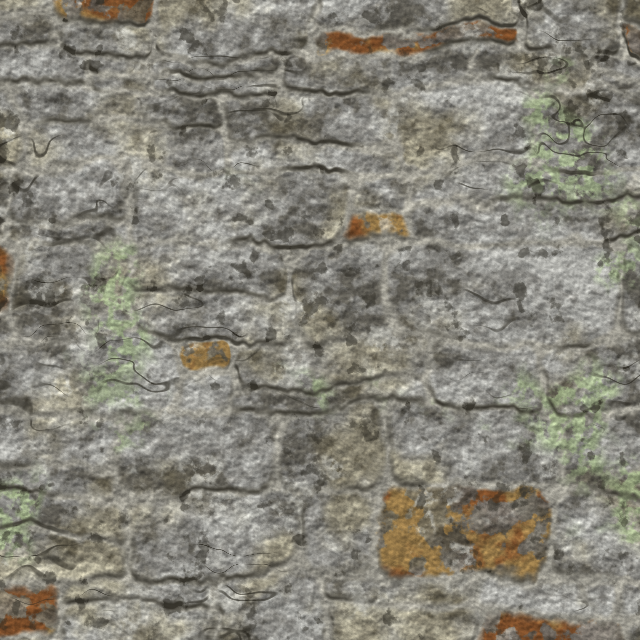
Write a WebGL 1 fragment shader that draws this texture.

```glsl
precision highp float;
uniform vec2 u_resolution;

const vec3 SHADOW = vec3(0.17, 0.16, 0.13);
const vec3 DARK_GREY = vec3(0.36, 0.35, 0.32);
const vec3 MID_GREY = vec3(0.51, 0.505, 0.485);
const vec3 PALE_GREY = vec3(0.67, 0.67, 0.65);
const vec3 MORTAR = vec3(0.60, 0.59, 0.55);
const vec3 OCHRE = vec3(0.57, 0.46, 0.28);
const vec3 RUST = vec3(0.46, 0.29, 0.16);
const vec3 LICHEN_WHITE = vec3(0.75, 0.75, 0.72);
const vec3 LICHEN_GREEN = vec3(0.61, 0.68, 0.51);

struct Stone {
  float edge;   // signed distance, negative inside
  float depth;  // 0 at the rim, 1 at the middle
  vec2 id;
};

float hash(vec2 p) {
  vec3 q = fract(p.xyx * 0.1031);
  q += dot(q, q.yzx + 33.33);
  return fract((q.x + q.y) * q.z);
}

float noise(vec2 p) {
  vec2 i = floor(p), f = fract(p);
  f = f * f * (3.0 - 2.0 * f);
  return mix(mix(hash(i), hash(i + vec2(1, 0)), f.x),
             mix(hash(i + vec2(0, 1)), hash(i + vec2(1, 1)), f.x), f.y);
}

float fbm(vec2 p) {
  float sum = 0.0, amp = 0.52;
  for (int i = 0; i < 5; i++) {
    sum += amp * noise(p);
    p = mat2(1.6, 1.2, -1.2, 1.6) * p + 17.3;
    amp *= 0.5;
  }
  return sum;
}

float joint(float i, float seed, float jitter) {
  return i + jitter * (hash(vec2(i + 50.0, seed)) - 0.5);
}

// Unevenly spaced interval around t: (low, high, index)
vec3 interval(float t, float seed, float jitter) {
  float i = floor(t);
  if (t < joint(i, seed, jitter)) i -= 1.0;
  else if (t >= joint(i + 1.0, seed, jitter)) i += 1.0;
  return vec3(joint(i, seed, jitter), joint(i + 1.0, seed, jitter), i);
}

vec2 warp(vec2 p, float freq, float amount) {
  return amount * (vec2(noise(p * freq), noise(p * freq + 41.7)) - 0.5);
}

Stone findStone(vec2 p) {
  p += warp(p, 7.0, 0.035) + warp(p, 27.0, 0.016) + warp(p, 90.0, 0.007);
  const vec2 COUNT = vec2(4.3, 8.5);
  vec3 row = interval(p.y * COUNT.y, 3.0, 0.65);
  float shift = 7.0 * hash(vec2(row.z + 20.0, 8.0));
  vec3 col = interval(p.x * COUNT.x + shift, row.z + 31.0, 0.75);
  vec2 low = vec2(col.x - shift, row.x) / COUNT;
  vec2 high = vec2(col.y - shift, row.y) / COUNT;
  vec2 id = vec2(col.z, row.z) + 60.0;

  // Some places hold two thin courses
  if (hash(id + 5.0) > 0.52) {
    float split = mix(low.y, high.y, 0.3 + 0.4 * hash(id + 9.0));
    if (p.y < split) high.y = split;
    else { low.y = split; id += 100.0; }
  }
  vec2 halfSize = 0.5 * (high - low);
  float radius = 0.4 * min(halfSize.x, halfSize.y);
  vec2 q = abs(p - 0.5 * (low + high)) - halfSize + 0.006 + radius;
  float edge = length(max(q, 0.0)) + min(max(q.x, q.y), 0.0) - radius;
  return Stone(edge, clamp(-edge / min(halfSize.x, halfSize.y), 0.0, 1.0), id);
}

float stoneMask(float edge, vec2 p) {
  float soft = mix(0.002, 0.009, noise(p * 11.0 + 3.0));
  return 1.0 - smoothstep(-soft, soft, edge);
}

float relief(vec2 p) {
  return 0.6 * fbm(p * vec2(28.0, 42.0)) + 0.4 * fbm(p * vec2(95.0, 120.0) + 9.0);
}

vec3 greyStone(vec2 p, float tone) {
  float v = fbm(p * vec2(13.0, 20.0)) + 0.7 * (fbm(p * 70.0) - 0.5) + 0.16 * (tone - 0.5);
  vec3 c = mix(DARK_GREY, MID_GREY, smoothstep(0.22, 0.48, v));
  c = mix(c, PALE_GREY, smoothstep(0.46, 0.8, v));
  return c * mix(vec3(1.0), vec3(1.02, 0.99, 0.89), smoothstep(0.45, 0.7, fbm(p * 9.0 + 70.0)));
}

vec3 ochreStone(vec2 p, float depth, float tone, vec3 grey) {
  float patches = fbm(p * 22.0 + 11.0);
  vec3 c = mix(OCHRE, RUST, smoothstep(0.4, 0.62, patches + 0.3 * (tone - 0.5)));
  float crust = fbm(p * 34.0 + 80.0) + 0.25 * (depth - 0.35);
  return mix(c, grey * 0.78, 0.85 * smoothstep(0.48, 0.58, crust));
}

void main() {
  vec2 p = gl_FragCoord.xy / u_resolution;
  Stone stone = findStone(p);
  float mask = stoneMask(stone.edge, p);
  float tone = hash(stone.id + 2.0);

  // Stone faces and mortar
  vec3 grey = greyStone(p, tone);
  vec3 face = grey;
  if (hash(stone.id + 14.0) > 0.84) face = ochreStone(p, stone.depth, tone, grey);
  vec3 mortar = MORTAR * (0.82 + 0.36 * fbm(p * 60.0 + 30.0));
  vec3 color = mix(mortar, face, mask);

  // Lichen
  float speckle = smoothstep(0.36, 0.58, fbm(p * 75.0 + 23.0));
  float white = smoothstep(0.63, 0.71, fbm(p * 15.0 + 52.0));
  float green = smoothstep(0.62, 0.76, fbm(p * 5.5 + 90.0));
  color = mix(color, LICHEN_WHITE, 0.6 * white * speckle);
  color = mix(color, LICHEN_GREEN, 0.75 * green * speckle);

  // Rough surface lit from above
  color *= 1.0 + 1.5 * (relief(p) - relief(p + vec2(-0.002, 0.004)));
  color *= 0.9 + 0.2 * noise(p * 240.0);

  // Layered cracks and the dark undersides of stones
  float seam = abs(noise(p * vec2(8.0, 40.0) + warp(p, 30.0, 1.2)) - 0.5);
  float crack = (1.0 - smoothstep(0.01, 0.05, seam)) * smoothstep(0.52, 0.68, fbm(p * 8.0 + 33.0));
  vec2 above = p + vec2(0.001, 0.007);
  float under = stoneMask(findStone(above).edge, above) * (1.0 - mask);
  under *= smoothstep(0.32, 0.62, noise(p * vec2(10.0, 16.0) + 6.0));
  float pits = smoothstep(0.66, 0.76, fbm(p * 38.0 + 64.0));
  color = mix(color, SHADOW, clamp(0.85 * under + 0.6 * crack * mask + 0.5 * pits, 0.0, 0.9));

  gl_FragColor = vec4(color, 1.0);
}
```
